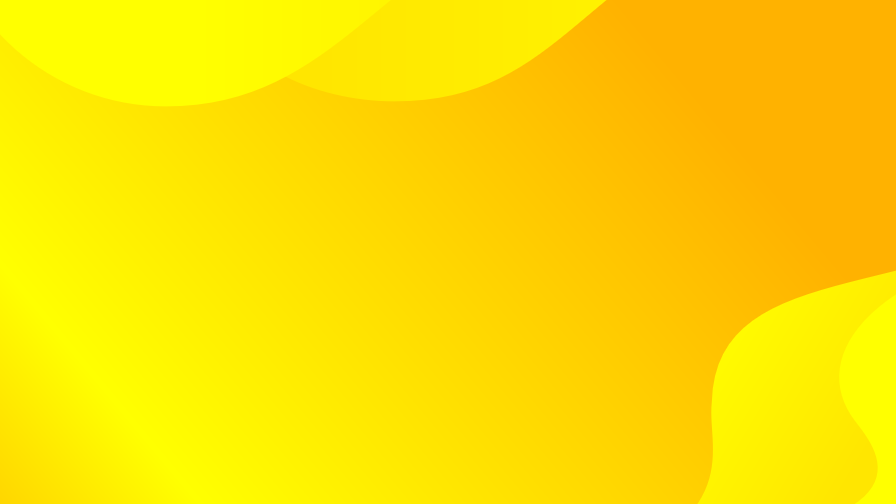
A WebGL 1 fragment shader for this background:

```glsl
precision highp float;
// Warm yellow-to-orange diagonal gradient with smooth wavy blobs in two corners.

uniform vec2 u_resolution;

const vec2 CANVAS = vec2(16.0, 9.0);
const int STEPS = 20;

// All colours share full red and no blue; only the green level varies.
const float ORANGE = 0.70;
const float AMBER = 0.84;
const float GOLD = 0.90;
const float LEMON = 0.96;
const float YELLOW = 1.0;

vec2 bezier(vec2 a, vec2 b, vec2 c, vec2 d, float t) {
    float s = 1.0 - t;
    return s * s * s * a + 3.0 * s * t * (s * b + t * c) + t * t * t * d;
}

float segmentDistance(vec2 p, vec2 a, vec2 b) {
    vec2 ap = p - a, ab = b - a;
    return length(ap - ab * clamp(dot(ap, ab) / dot(ab, ab), 0.0, 1.0));
}

// x: distance to the curve, y: 1 when p lies above it (a.x < d.x, monotone in x)
vec2 curveSide(vec2 p, vec2 a, vec2 b, vec2 c, vec2 d) {
    vec2 result = vec2(100.0, 0.0);
    vec2 start = a;
    for (int i = 1; i <= STEPS; i++) {
        vec2 end = bezier(a, b, c, d, float(i) / float(STEPS));
        result.x = min(result.x, segmentDistance(p, start, end));
        if (p.x >= start.x && p.x < end.x) {
            float height = mix(start.y, end.y, (p.x - start.x) / (end.x - start.x));
            result.y = step(height, p.y);
        }
        start = end;
    }
    return result;
}

// Coverage of the area above two joined curves
float coverage(vec2 first, vec2 second, float pixel) {
    float inside = max(first.y, second.y);
    float signedDistance = min(first.x, second.x) * (2.0 * inside - 1.0);
    return clamp(0.5 + signedDistance / pixel, 0.0, 1.0);
}

float ramp(float from, float to, float x) {
    return clamp((x - from) / (to - from), 0.0, 1.0);
}

// Diagonal gradient: amber corner, yellow ridge, orange plateau
float backdrop(vec2 p) {
    float t = dot(p, vec2(0.768, 0.64));
    float rise = mix(AMBER, YELLOW, ramp(0.0, 2.74, t));
    return mix(rise, ORANGE, ramp(2.74, 14.15, t));
}

void main() {
    vec2 p = gl_FragCoord.xy / u_resolution * CANVAS;
    float pixel = CANVAS.y / u_resolution.y;
    float green = backdrop(p);

    // Top blobs: the rear one, then the front one over it
    vec2 dip = vec2(7.04, 7.19);
    float rearTop = coverage(
        curveSide(p, vec2(4.58, 7.96), vec2(5.21, 7.46), vec2(6.15, 7.19), dip),
        curveSide(p, dip, vec2(8.96, 7.19), vec2(9.79, 8.17), vec2(11.04, 9.17)), pixel);
    green = mix(green, mix(GOLD, 0.945, ramp(5.5, 10.5, p.x)), rearTop);

    dip = vec2(2.96, 7.10);
    float frontTop = coverage(
        curveSide(p, vec2(-0.21, 8.63), vec2(0.52, 7.71), vec2(1.67, 7.10), dip),
        curveSide(p, dip, vec2(4.90, 7.10), vec2(5.94, 8.17), vec2(7.19, 9.17)), pixel);
    green = mix(green, mix(YELLOW, LEMON, ramp(3.5, 7.0, p.x)), frontTop);

    // Right blobs: axes swapped, so curves run upward and fill to the right
    vec2 q = p.yx;
    vec2 waist = vec2(1.81, 12.71);
    float rearRight = coverage(
        curveSide(q, vec2(-0.21, 12.29), vec2(0.54, 12.96), vec2(1.25, 12.65), waist),
        curveSide(q, waist, vec2(3.54, 12.75), vec2(3.75, 14.38), vec2(4.23, 16.25)), pixel);
    float shade = ramp(11.2, 15.0, p.x - 0.6 * p.y);
    green = mix(green, mix(0.985, GOLD, shade), rearRight);

    waist = vec2(1.48, 15.27);
    float frontRight = coverage(
        curveSide(q, vec2(-0.13, 15.04), vec2(0.42, 16.13), vec2(1.13, 15.54), waist),
        curveSide(q, waist, vec2(2.21, 14.71), vec2(3.13, 14.96), vec2(3.85, 16.17)), pixel);
    green = mix(green, YELLOW, frontRight);

    gl_FragColor = vec4(1.0, green, 0.0, 1.0);
}
```
